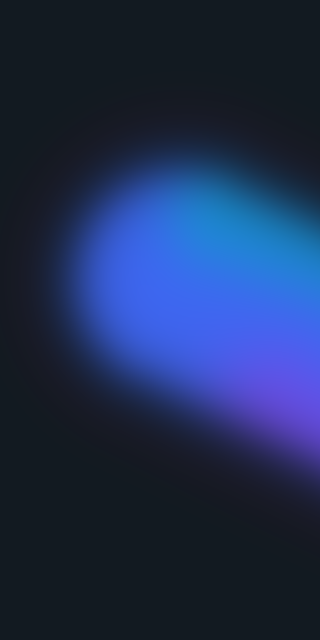
Write a Shadertoy shader that draws this background.

```glsl
// A blurred, tilted glow that enters a dark canvas from the right.
// One soft capsule gives its outline; two more tint the blue body
// cyan along the top and violet along the bottom.

const vec3 NIGHT  = vec3(0.070, 0.101, 0.128);
const vec3 FRINGE = vec3(0.088, 0.094, 0.124);
const vec3 BLUE   = vec3(0.245, 0.400, 0.950);
const vec3 CYAN   = vec3(0.100, 0.565, 0.840);
const vec3 VIOLET = vec3(0.435, 0.300, 0.910);

// Signed distance to a capsule from a to b
float capsule(vec2 p, vec2 a, vec2 b, float radius) {
    vec2 pa = p - a;
    vec2 ba = b - a;
    float t = clamp(dot(pa, ba) / dot(ba, ba), 0.0, 1.0);
    return length(pa - ba * t) - radius;
}

// Coverage of an edge blurred with a near-Gaussian falloff
float softFill(float dist, float blur) {
    return 1.0 / (1.0 + exp(clamp(1.6 * dist / blur, -30.0, 30.0)));
}

// Faint band that peaks at a given distance outside the edge
float halo(float dist, float offset, float width) {
    float t = (dist - offset) / width;
    return exp(-t * t);
}

void mainImage(out vec4 fragColor, in vec2 fragCoord) {
    // Canvas height is one unit
    vec2 p = fragCoord / iResolution.y;

    // Distances to the body and its two tints
    float body   = capsule(p, vec2(0.289, 0.564), vec2(0.677, 0.375), 0.167);
    float upper  = capsule(p, vec2(0.358, 0.674), vec2(0.586, 0.596), 0.085);
    float lower  = capsule(p, vec2(0.430, 0.336), vec2(0.586, 0.271), 0.098);

    // Colour inside the glow
    vec3 glow = mix(BLUE, CYAN, softFill(upper, 0.045));
    glow = mix(glow, VIOLET, softFill(lower, 0.058));

    // Dark ground with a slightly warm fringe, then the glow
    vec3 color = mix(NIGHT, FRINGE, halo(body, 0.085, 0.05));
    color = mix(color, glow, softFill(body, 0.042));

    fragColor = vec4(color, 1.0);
}
```
